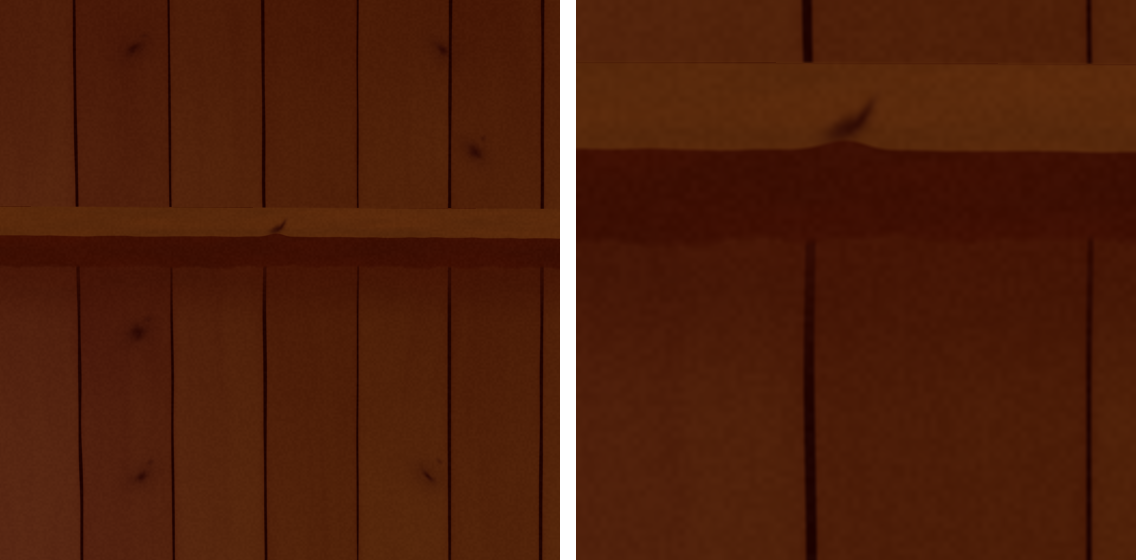
Left: the whole. Right: its middle third, enlarged.
Reproduce this texture procedurally as a three.js fragment shader.

```glsl
// Dark red-brown vertical plank wall with knots, crossed by a horizontal rail and its shadow.
varying vec2 vUv;

const vec3 BOARD_DARK  = vec3(0.255, 0.068, 0.010);
const vec3 BOARD_LIGHT = vec3(0.355, 0.170, 0.050);
const vec3 HAZE_TINT   = vec3(0.010, 0.000, 0.032);
const vec3 RAIL_COLOR  = vec3(0.352, 0.163, 0.045);
const vec3 SHADE_COLOR = vec3(0.245, 0.058, 0.010);
const vec3 SEAM_COLOR  = vec3(0.110, 0.006, 0.002);
const vec3 KNOT_COLOR  = vec3(0.170, 0.030, 0.012);

const float SEAM_ORIGIN = 0.639;              // x of seam number zero
const vec2 PITCH_LEFT   = vec2(0.1640, 0.1690); // board width at bottom, top
const vec2 PITCH_RIGHT  = vec2(0.1634, 0.1650);
const float SEAM_HALF   = 0.0027;
const float RAIL_TOP    = 0.6315;
const float RAIL_EDGE   = 0.5790;
const float SHADE_END   = 0.5240;
const float RAIL_SLOPE  = -0.0045;
const float SOFT        = 0.0016;
const vec2 RAIL_KNOT    = vec2(0.494, 0.590);
const float GRAIN_AMOUNT = 0.20;
const float SPECKLE     = 0.022;

float hash(vec2 p) {
  vec3 q = fract(p.xyx * 0.1031);
  q += dot(q, q.yzx + 33.33);
  return fract((q.x + q.y) * q.z);
}

float noise(vec2 p) {
  vec2 i = floor(p), f = fract(p);
  f = f * f * (3.0 - 2.0 * f);
  return mix(mix(hash(i), hash(i + vec2(1.0, 0.0)), f.x),
             mix(hash(i + vec2(0.0, 1.0)), hash(i + 1.0), f.x), f.y);
}

float fbm(vec2 p) {
  float sum = 0.0, amp = 0.5;
  for (int i = 0; i < 4; i++) {
    sum += amp * noise(p);
    p = p * 2.03 + 17.3;
    amp *= 0.5;
  }
  return sum;
}

// Soft elongated spot, 1 at its centre.
float spot(vec2 p, vec2 centre, float angle, vec2 radius) {
  vec2 d = p - centre;
  float c = cos(angle), s = sin(angle);
  d = vec2(c * d.x + s * d.y, c * d.y - s * d.x) / radius;
  return exp(-dot(d, d));
}

// Knots in two loose columns of three.
float knots(vec2 uv) {
  float sum = 0.0;
  vec2 p = uv + 0.007 * (vec2(noise(uv * 70.0), noise(uv * 70.0 + 31.0)) - 0.5);
  for (int i = 0; i < 6; i++) {
    float k = float(i), j = mod(k, 3.0), side = floor(k / 3.0);
    float middle = j * (2.0 - j);
    vec2 c = vec2(mix(0.240 + 0.006 * j, 0.790 - 0.0125 * j + 0.07 * middle, side),
                  0.91 - 0.38 * j + middle * mix(-0.125, 0.198, side));
    float angle = mix(0.6, -0.75, side);
    float slim = mix(0.5, 0.35, side) + 0.5 * middle;
    sum += 0.65 * spot(p, c, angle, vec2(0.013, 0.013 * slim));
    sum += 0.25 * spot(p, c, angle, vec2(0.034, 0.022));
    sum += 0.35 * spot(p, c + vec2(0.018, 0.026), angle, vec2(0.006, 0.005));
  }
  return min(sum, 0.9);
}

void main() {
  vec2 uv = vUv;
  float y = uv.y - RAIL_SLOPE * uv.x;

  // Boards taper slightly towards the bottom
  vec2 pitches = uv.x < SEAM_ORIGIN ? PITCH_LEFT : PITCH_RIGHT;
  float pitch = mix(pitches.x, pitches.y, uv.y);
  float u = (uv.x - SEAM_ORIGIN + 0.002 * (noise(vec2(uv.x * 6.0, uv.y * 9.0)) - 0.5)) / pitch;
  float board = floor(u), seam = floor(u + 0.5);

  // Broad light, board tone and stretched grain
  float above = mix(0.62, 0.34, smoothstep(RAIL_TOP, 1.0, uv.y));
  float below = mix(0.72, 0.46, smoothstep(0.0, SHADE_END, uv.y));
  float light = mix(below, above, step(RAIL_EDGE, y));
  light += 0.07 * cos(3.14159 * board) + 0.08 * (hash(vec2(board + 9.0, 4.0)) - 0.5);
  vec2 grainUv = vec2(uv.x * 42.0 + 2.0 * noise(uv * vec2(9.0, 4.0)), uv.y * 2.5 + board * 7.0);
  light += GRAIN_AMOUNT * (fbm(grainUv) - 0.47) + 0.22 * (fbm(uv * 5.0 + 3.0) - 0.47);
  vec3 color = mix(BOARD_DARK, BOARD_LIGHT, light);
  color += HAZE_TINT * (1.0 - smoothstep(0.0, 0.65, uv.x)) * (1.0 - 0.7 * uv.y);
  color = mix(color, KNOT_COLOR, knots(uv));

  // Seams of varied width with a reddish rim
  float thin = 1.0 - 0.45 * step(abs(seam), 0.5) - 0.25 * step(abs(seam + 2.0), 0.5);
  float halfWidth = SEAM_HALF * thin * (0.8 + 0.4 * noise(vec2(seam * 5.0, uv.y * 12.0)));
  float dist = abs(u - seam) * pitch;
  color = mix(color, SHADE_COLOR, 0.45 * exp(-dist / 0.004));
  color = mix(color, SEAM_COLOR, 0.95 * (1.0 - smoothstep(halfWidth - SOFT, halfWidth + SOFT, dist)));

  // Shadow under the rail, fading unevenly down the boards
  float ragged = y + 0.016 * (fbm(uv * vec2(25.0, 14.0)) - 0.47);
  float fade = 0.55 * smoothstep(0.41, SHADE_END, ragged);
  float shade = max(fade, smoothstep(SHADE_END - 0.008, SHADE_END + 0.006, ragged));
  vec3 under = SHADE_COLOR * (0.9 + 0.2 * fbm(uv * vec2(9.0, 40.0)));
  color = mix(color, under, shade * (1.0 - step(RAIL_TOP, y)));

  // Rail face with a chipped knot on its lower edge
  float chip = 0.006 * exp(-pow((uv.x - RAIL_KNOT.x) / 0.018, 2.0));
  float edge = RAIL_EDGE + chip + 0.002 * (noise(vec2(uv.x * 45.0, 2.0)) - 0.5);
  float rail = smoothstep(edge - SOFT, edge + SOFT, y) * (1.0 - smoothstep(RAIL_TOP - SOFT, RAIL_TOP + SOFT, y));
  vec3 face = RAIL_COLOR * (0.92 + 0.16 * fbm(uv * vec2(7.0, 60.0)));
  float mark = 0.8 * spot(uv, RAIL_KNOT, 0.5, vec2(0.013, 0.006))
             + 0.5 * spot(uv, RAIL_KNOT + vec2(0.012, 0.010), 1.0, vec2(0.011, 0.003));
  color = mix(color, mix(face, KNOT_COLOR, min(mark, 0.9)), rail);

  color += SPECKLE * (noise(uv * 260.0) - 0.5) * vec3(1.0, 0.8, 0.6);
  gl_FragColor = vec4(max(color, 0.0), 1.0);
}
```
